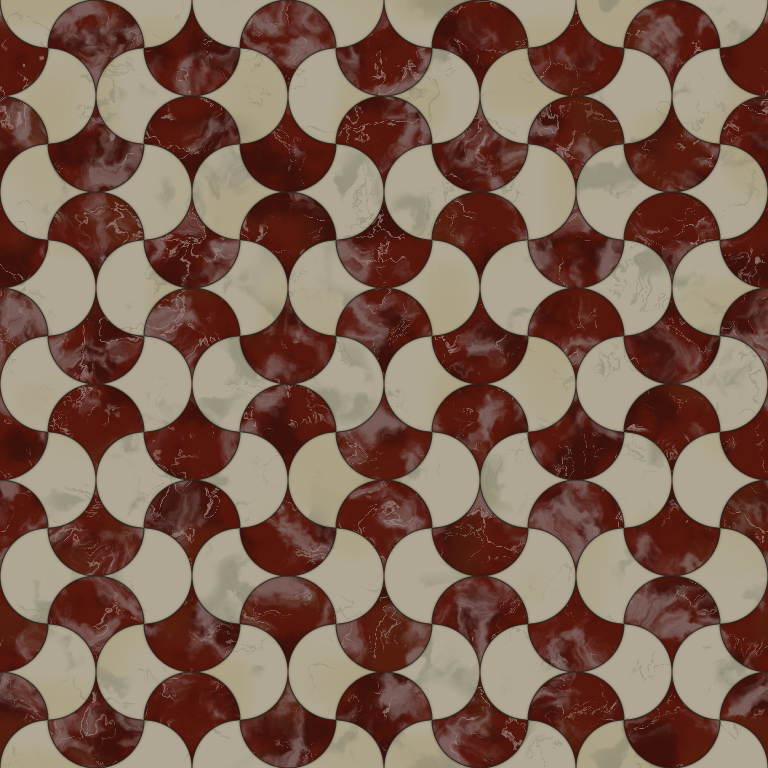
Give the GLSL for this pattern, as a three.js fragment shader.

```glsl
// Interlocking axe-head tiles of cream and dark red veined marble with thin dark joints.
varying vec2 vUv;

#define CELLS 8.0          // half-repeats across and up; even, so the tiling wraps
#define JOINT 0.006        // half width of a joint, in cells
#define CREAM vec3(0.685, 0.655, 0.575)
#define CREAM_SHADE vec3(0.53, 0.52, 0.44)
#define CREAM_WARM vec3(0.67, 0.62, 0.49)
#define RED vec3(0.335, 0.085, 0.045)
#define RED_DARK vec3(0.235, 0.065, 0.045)
#define RED_RUST vec3(0.34, 0.13, 0.055)
#define CLOUD vec3(0.49, 0.385, 0.37)
#define RED_VEIN vec3(0.60, 0.51, 0.48)
#define JOINT_COLOR vec3(0.17, 0.13, 0.10)

float hash(vec2 p) {
  vec3 h = fract(p.xyx * 0.1031);
  h += dot(h, h.yzx + 33.33);
  return fract((h.x + h.y) * h.z);
}

float noise(vec2 p) {
  vec2 i = floor(p), f = fract(p);
  f = f * f * (3.0 - 2.0 * f);
  return mix(mix(hash(i), hash(i + vec2(1.0, 0.0)), f.x),
             mix(hash(i + vec2(0.0, 1.0)), hash(i + 1.0), f.x), f.y);
}

float fbm(vec2 p) {
  float sum = 0.0, amp = 0.5;
  for (int i = 0; i < 5; i++) {
    sum += amp * noise(p);
    p = mat2(1.6, 1.2, -1.2, 1.6) * p + 7.3;
    amp *= 0.5;
  }
  return sum / 0.96875;
}

// Bends the coordinates so that clouds and veins wander
vec2 warp(vec2 p, float amount) {
  return p + amount * (vec2(fbm(p * 2.0 + 3.1), fbm(p * 2.0 + 17.7)) - 0.5);
}

// Thin line along the middle level of a noise field
float vein(vec2 p, float width) {
  return 1.0 - smoothstep(0.0, width, abs(fbm(p) - 0.5));
}

// Each piece is cut from its own part of the slab; its wrapped centre is the seed
vec2 slab(vec2 q, vec2 center) {
  vec2 seed = mod(center, CELLS) * 2.0;
  return q - center + 60.0 * vec2(hash(seed + 5.0), hash(seed + 41.0)) + 20.0;
}

vec3 creamMarble(vec2 p) {
  vec2 w = warp(p, 0.9);
  vec3 color = mix(CREAM, CREAM_WARM, 0.7 * smoothstep(0.52, 0.85, noise(p * 1.4 + 9.0)));
  float patches = smoothstep(0.56, 0.70, fbm(w * 2.0)) * smoothstep(0.35, 0.70, noise(p * 2.3));
  color = mix(color, CREAM_SHADE, 0.60 * patches);
  float veins = vein(w * 2.2 + 31.0, 0.018) * smoothstep(0.45, 0.75, noise(p * 3.0 + 13.0));
  return mix(color, CREAM_SHADE, 0.55 * veins);
}

vec3 redMarble(vec2 p) {
  vec2 w = warp(p, 0.7);
  vec3 color = mix(RED, RED_DARK, smoothstep(0.42, 0.72, fbm(p * 2.6 + 21.0)));
  color = mix(color, RED_RUST, 0.7 * smoothstep(0.60, 0.90, noise(p * 1.8 + 4.0)));
  // Milky clouds, frayed by finer noise
  float cloud = smoothstep(0.46, 0.69, fbm(w * 2.6)) * smoothstep(0.22, 0.62, fbm(w * 6.0 + 8.0));
  color = mix(color, CLOUD, 0.92 * cloud);
  // Broken pale veins
  float veins = vein(w * 3.0 + 53.0, 0.022) * smoothstep(0.42, 0.68, noise(p * 3.4 + 27.0));
  veins = max(veins, 0.7 * vein(w * 4.5 + 71.0, 0.018) * smoothstep(0.55, 0.80, noise(p * 4.0 + 37.0)));
  return mix(color, RED_VEIN, 0.8 * veins);
}

void main() {
  vec2 q = vUv * CELLS;
  vec2 cell = floor(q + 0.5);
  vec2 p = q - cell;
  float pixel = fwidth(vUv.y) * CELLS;

  // Checkerboard: cream half discs from the sides, or red ones from top and bottom
  bool creamDiscs = mod(cell.x + cell.y, 2.0) < 0.5;
  vec2 a = creamDiscs ? abs(p) : abs(p.yx);
  float disc = length(vec2(0.5 - a.x, a.y)) - 0.5;
  float nextDisc = length(vec2(1.0 - a.x, 0.5 - a.y)) - 0.5;
  float creamSide = creamDiscs ? -disc : disc;

  // Cream pieces sit on upright cell edges, red pieces on level ones
  vec2 side = 0.5 * (2.0 * step(0.0, p) - 1.0);
  vec3 cream = creamMarble(slab(q, cell + vec2(side.x, 0.0)));
  vec3 red = redMarble(slab(q, cell + vec2(0.0, side.y)));
  vec3 color = mix(red, cream, smoothstep(-0.5 * pixel, 0.5 * pixel, creamSide));

  // Joint with a faint shade beside it
  float gap = min(abs(disc), abs(nextDisc));
  color *= 1.0 - 0.12 * (1.0 - smoothstep(0.0, 0.035, gap));
  float joint = clamp((JOINT - gap) / pixel + 0.5, 0.0, 1.0);
  gl_FragColor = vec4(mix(color, JOINT_COLOR, 0.85 * joint), 1.0);
}
```
